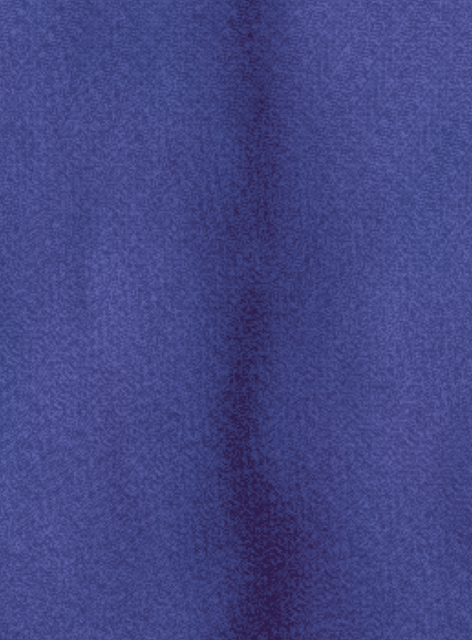
A WebGL 2 fragment shader for this texture:

```glsl
#version 300 es
precision highp float;
// Blue velvet cloth hanging in soft vertical folds, with a fine short nap.
// A scalar tone is summed from folds, cloudy patches and grain,
// then turned into colour by a ramp from dark plum to light blue.

uniform vec2 u_resolution;
out vec4 fragColor;

const int RAMP_STEPS = 6;
const vec3 RAMP[RAMP_STEPS] = vec3[RAMP_STEPS](
    vec3(0.19, 0.14, 0.34),
    vec3(0.21, 0.20, 0.42),
    vec3(0.23, 0.24, 0.48),
    vec3(0.26, 0.28, 0.53),
    vec3(0.30, 0.32, 0.58),
    vec3(0.35, 0.37, 0.64));

float hash(vec2 p) {
    return fract(sin(dot(p, vec2(127.1, 311.7))) * 43758.5453);
}

float valueNoise(vec2 p) {
    vec2 cell = floor(p);
    vec2 f = fract(p);
    f = f * f * (3.0 - 2.0 * f);
    float low = mix(hash(cell), hash(cell + vec2(1.0, 0.0)), f.x);
    float high = mix(hash(cell + vec2(0.0, 1.0)), hash(cell + 1.0), f.x);
    return mix(low, high, f.y);
}

// Layered noise, centred on zero
float clouds(vec2 p, int octaves) {
    float sum = 0.0;
    float weight = 0.5;
    for (int i = 0; i < octaves; i++) {
        sum += weight * (valueNoise(p) - 0.5);
        p = mat2(1.6, 1.2, -1.2, 1.6) * p + 17.3;
        weight *= 0.5;
    }
    return sum;
}

float bell(float distance, float width) {
    float d = distance / width;
    return exp(-d * d);
}

// Soft oval spot of shade
float spot(vec2 p, vec2 centre, vec2 radius) {
    vec2 d = (p - centre) / radius;
    return exp(-dot(d, d));
}

// Deep central fold: a wide shadow around a ragged dark core
float foldShade(vec2 uv, float ragged) {
    float axis = 0.54 + 0.012 * sin(uv.y * 11.0 + 0.6)
               - 0.03 * bell(uv.y - 0.34, 0.13) + 0.07 * ragged;
    float d = uv.x - axis;
    float halo = bell(d + 0.01, mix(0.19, 0.14, uv.y));
    float gap = bell(uv.y - 0.585, 0.05);
    float depth = mix(1.9, 1.2, smoothstep(0.1, 1.0, uv.y)) * (1.0 - 0.75 * gap);
    float core = bell(d, 0.052 + 0.03 * bell(uv.y, 0.2));
    return 1.25 * halo + depth * core
         + 0.7 * spot(uv, vec2(0.46, 0.63), vec2(0.07, 0.06));
}

// Faint creases on the left side
float creaseShade(vec2 uv, float ragged) {
    vec2 p = uv + vec2(0.08 * ragged, 0.0);
    return 0.8 * spot(p, vec2(0.17, 0.56), vec2(0.035, 0.14))
         + 0.6 * spot(p, vec2(0.26, 0.24), vec2(0.035, 0.13))
         + 0.4 * spot(p, vec2(0.20, 0.93), vec2(0.12, 0.06));
}

// Broad light falling on both sides of the fold
float sideLight(vec2 uv) {
    return 0.65 * spot(uv, vec2(0.88, 0.92), vec2(0.3, 0.3))
         + 0.35 * spot(uv, vec2(0.2, 0.4), vec2(0.22, 0.3))
         + 0.25 * bell(uv.x, 0.1)
         - 0.35 * smoothstep(0.35, 0.0, uv.y) * smoothstep(0.3, 0.7, uv.x);
}

// Short fibres: two sizes of fine speckle
float napGrain(vec2 p) {
    float fine = valueNoise(p * 350.0) - 0.5;
    float coarse = valueNoise(mat2(0.8, 0.6, -0.6, 0.8) * p * 190.0 + 300.0) - 0.5;
    return 2.7 * fine + 1.3 * coarse;
}

// Ramp lookup; the last step may run on for bright fibres
vec3 clothColour(float tone) {
    float t = clamp(tone, -0.4, 5.8);
    int i = int(clamp(floor(t), 0.0, float(RAMP_STEPS - 2)));
    return mix(RAMP[i], RAMP[i + 1], t - float(i));
}

void main() {
    vec2 uv = gl_FragCoord.xy / u_resolution;
    vec2 p = gl_FragCoord.xy / u_resolution.y;

    float ragged = clouds(p * vec2(10.0, 7.0) + 4.0, 4);
    float patches = clouds(p * vec2(8.0, 4.0) + 31.0, 5);

    float tone = 3.25 + sideLight(uv) + 1.9 * patches + 0.5 * ragged;
    tone -= foldShade(uv, ragged) + creaseShade(uv, ragged);
    tone += napGrain(p);

    // Slight drift between violet and blue
    float violet = clouds(p * vec2(6.0, 3.0) + 57.0, 3);
    vec3 colour = clothColour(tone) + 0.04 * violet * vec3(1.0, -0.4, 0.0);
    fragColor = vec4(colour, 1.0);
}
```
